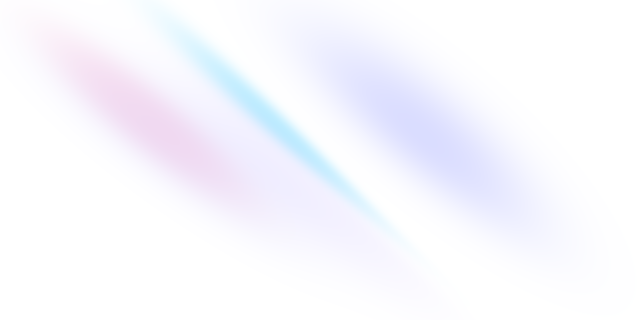
A Shadertoy shader for this background:

```glsl
// Pastel aurora on white: soft slanted lobes of pink, cyan and lavender.
// Each lobe is a rotated, lopsided bell curve that absorbs some light,
// so overlapping lobes blend like thin washes of watercolour.

const vec3 PAPER = vec3(1.0);

// Light absorbed by each wash (white minus its hue)
const vec3 PINK_INK     = vec3(0.005, 0.095, 0.055);
const vec3 HAZE_INK     = vec3(0.055, 0.055, 0.000);
const vec3 VEIL_INK     = vec3(0.040, 0.050, 0.000);
const vec3 CYAN_INK     = vec3(0.250, 0.070, 0.000);
const vec3 LAVENDER_INK = vec3(0.145, 0.135, 0.000);

// Coordinates along and across an axis that slopes down to the right
vec2 toAxis(vec2 p, vec2 center, float slopeDegrees) {
    float a = radians(slopeDegrees);
    vec2 along = vec2(cos(a), -sin(a));
    vec2 across = vec2(sin(a), cos(a));
    vec2 d = p - center;
    return vec2(dot(d, along), dot(d, across));
}

// Bell-shaped lobe; widths are given below (x) and above (y) the axis.
// taper narrows it along the axis, firmness steepens its rim.
float lobe(vec2 q, float span, vec2 widths, float taper, float firmness) {
    float width = q.y < 0.0 ? widths.x : widths.y;
    width *= max(1.0 - taper * q.x, 0.3);
    vec2 s = q / vec2(span, width);
    return exp(-pow(dot(s, s), firmness));
}

void mainImage(out vec4 fragColor, in vec2 fragCoord) {
    // Unit is the canvas height
    vec2 p = fragCoord / iResolution.y;

    // Left: pink core over a broad violet haze
    float pink = lobe(toAxis(p, vec2(0.456, 0.635), 39.6),
                      0.40, vec2(0.095, 0.090), 0.0, 1.5);
    float haze = lobe(toAxis(p, vec2(0.56, 0.53), 36.0),
                      0.50, vec2(0.120, 0.160), 0.0, 1.3);

    // Middle: tapering cyan streak with a pale veil on its lower side
    float veil = lobe(toAxis(p, vec2(0.964, 0.427), 43.0),
                      0.50, vec2(0.120, 0.055), 0.0, 1.3);
    float cyan = lobe(toAxis(p, vec2(0.86, 0.617), 43.0),
                      0.42, vec2(0.042, 0.036), 0.7, 1.2);

    // Right: wide lavender cloud
    float lavender = lobe(toAxis(p, vec2(1.315, 0.583), 40.0),
                          0.45, vec2(0.120, 0.150), 0.0, 1.15);

    vec3 absorbed = pink * PINK_INK + haze * HAZE_INK + veil * VEIL_INK
                  + cyan * CYAN_INK + lavender * LAVENDER_INK;
    fragColor = vec4(clamp(PAPER - absorbed, 0.0, 1.0), 1.0);
}
```
